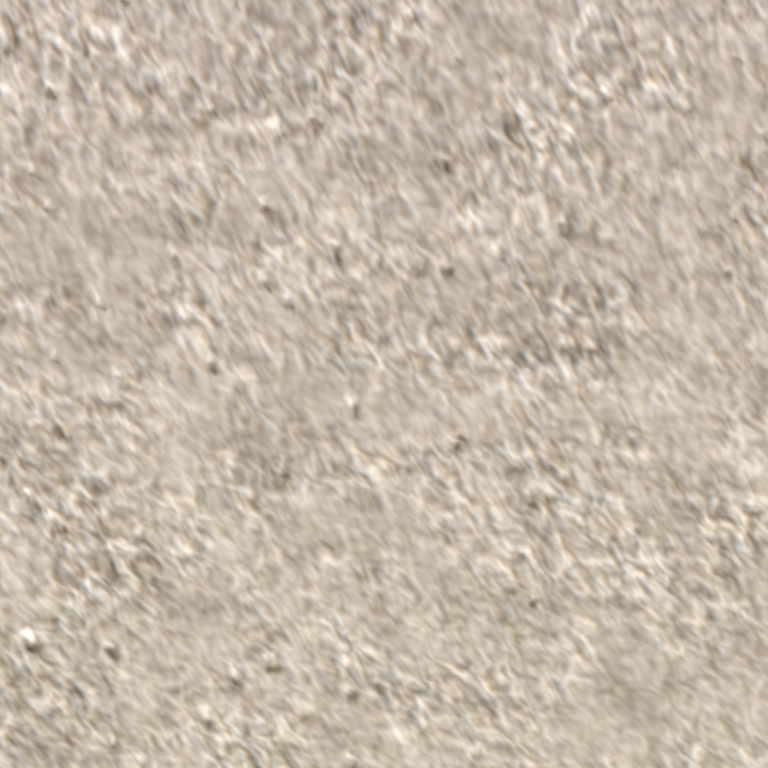
Give the GLSL for this texture, as a Shadertoy shader.

```glsl
vec2 hash2(vec2 p) {
    vec3 q = fract(p.xyx * vec3(0.1031, 0.1030, 0.0973));
    q += dot(q, q.yzx + 33.33);
    return fract((q.xx + q.yz) * q.zy);
}

float cornerSlope(vec2 cell, vec2 offset) {
    float angle = 6.2832 * hash2(cell).x;
    return dot(vec2(cos(angle), sin(angle)), offset);
}

float gradientNoise(vec2 p) {
    vec2 i = floor(p), f = fract(p);
    vec2 w = f * f * f * (f * (f * 6.0 - 15.0) + 10.0);
    vec2 e = vec2(0.0, 1.0);
    return mix(
        mix(cornerSlope(i, f), cornerSlope(i + e.yx, f - e.yx), w.x),
        mix(cornerSlope(i + e.xy, f - e.xy), cornerSlope(i + 1.0, f - 1.0), w.x),
        w.y);
}

// Grains lean to the lower right: steep and long at the top, flatter and rounder below
vec2 slant(vec2 p) {
    return vec2(p.x + 0.58 * p.y - 0.11 * p.y * p.y, 1.2 * p.y - 0.2 * p.y * p.y);
}

float grains(vec2 s) {
    s += 0.006 * vec2(gradientNoise(s * 33.0 + 7.0), gradientNoise(s * 33.0 + 70.0));
    return gradientNoise(s * vec2(67.0, 47.0) + 20.0)
         + 0.65 * gradientNoise(s * vec2(115.0, 82.0) + 150.0)
         + 0.45 * gradientNoise(s * vec2(37.0, 26.0) + 310.0);
}

// Sparse dark pits, each with a bright glint on its upper left
float pits(vec2 p) {
    vec2 g = p * 15.0;
    g += 0.12 * vec2(gradientNoise(p * 70.0), gradientNoise(p * 70.0 + 50.0));
    vec2 cell = floor(g);
    float sum = 0.0;
    for (int y = -1; y <= 1; y++)
    for (int x = -1; x <= 1; x++) {
        vec2 id = cell + vec2(x, y);
        vec2 chance = hash2(id + 400.0);
        vec2 d = g - id - hash2(id + 500.0);
        d = vec2(0.86 * d.x + 0.5 * d.y, 0.86 * d.y - 0.5 * d.x);
        float size = mix(0.07, 0.13, chance.y);
        vec2 dark = d / (size * vec2(0.9, 1.3));
        vec2 glint = (d - size * vec2(0.3, 2.1)) / (size * vec2(0.8, 1.2));
        float present = step(chance.x, 0.24) * mix(0.4, 1.0, chance.y);
        sum += present * (0.75 * exp(-dot(glint, glint)) - exp(-dot(dark, dark)));
    }
    return sum;
}

void mainImage(out vec4 fragColor, in vec2 fragCoord) {
    vec2 p = fragCoord / iResolution.y;
    vec2 s = slant(p);

    // Smooth and rough patches
    float patches = gradientNoise(p * 5.0 + 11.0) + gradientNoise(p * 14.0 + 40.0);
    float roughness = clamp(1.0 + 0.75 * patches + 0.15 * (p.y - 0.5), 0.55, 1.7);

    // Grain relief, with a faint colour split across each edge
    vec2 split = vec2(0.0006, 0.0003);
    vec3 relief = vec3(grains(s - split), grains(s), grains(s + split));
    vec3 tone = 0.205 * roughness * relief;

    // Broad mottling
    tone += 0.07 * gradientNoise(p * 6.0 + 90.0) + 0.10 * gradientNoise(s * vec2(19.0, 14.0) + 200.0);
    tone += 0.28 * pits(p);

    // Warm and cool grains, brownish top to creamy bottom
    float warmth = gradientNoise(s * vec2(45.0, 32.0) + 600.0);
    vec3 sand = mix(vec3(0.785, 0.738, 0.672), vec3(0.766, 0.713, 0.660), p.y);
    vec3 color = sand + tone + 0.022 * roughness * warmth * vec3(0.8, 0.0, -1.0);

    fragColor = vec4(clamp(color, 0.0, 1.0), 1.0);
}
```
